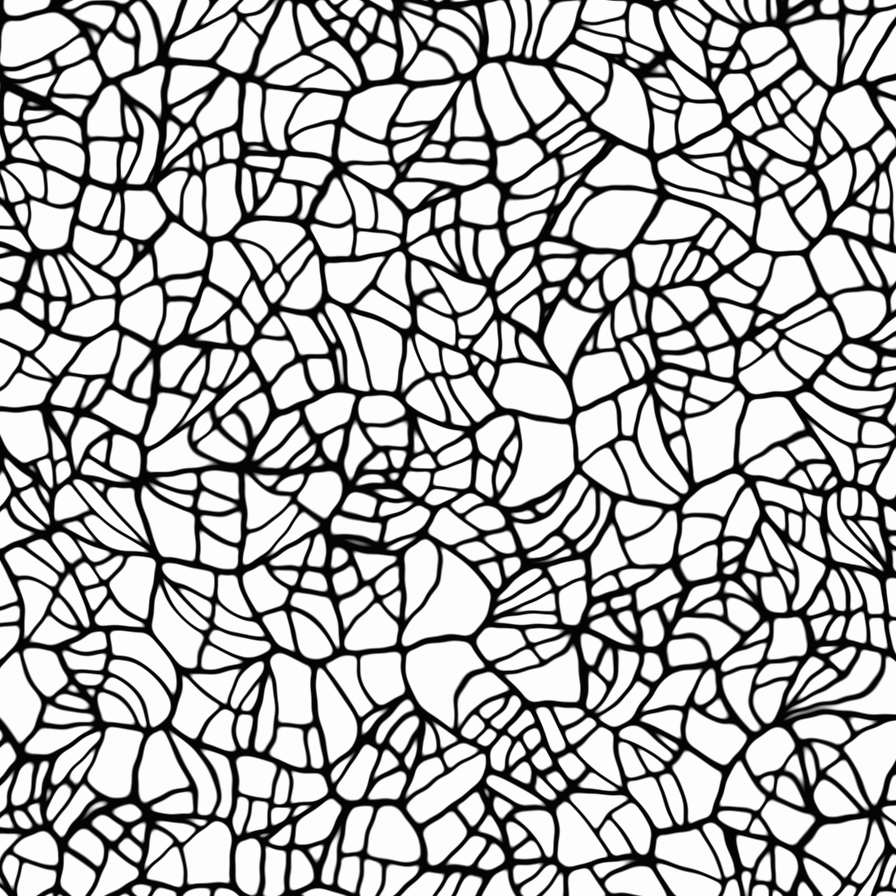
A WebGL 1 fragment shader for this pattern:

```glsl
precision highp float;
// Black crackle network on white: a warped cellular mosaic of thick cracks,
// each cell cut again by up to three generations of thinner, curved cracks.
// Smooth minima between the cracks give softly filleted junctions.

uniform vec2 u_resolution;

const vec3 PAPER = vec3(0.992);
const vec3 INK = vec3(0.015);
const float CELLS = 11.0;           // large cells across the canvas
const float JITTER = 0.78;          // irregularity of the cell sites
const float MAIN_WIDTH = 0.0064;    // widths in canvas units
const float FINE_WIDTH = 0.0047;
const float WIDTH_DRIFT = 0.0007;
const float FILLET = 0.0065;        // rounding where cracks meet
const float SOFTNESS = 0.0014;      // half width of the edge ramp
const float BEND = 1.7;             // curvature range of the fine cracks
const float STRIP_CHANCE = 0.22;    // second cut parallel to the first
const float PI = 3.14159265;

vec3 hash3(vec2 p) {
  vec3 q = vec3(dot(p, vec2(127.1, 311.7)),
                dot(p, vec2(269.5, 183.3)),
                dot(p, vec2(419.2, 371.9)));
  return fract(sin(q) * 43758.5453);
}

float smoothMin(float a, float b, float k) {
  float h = max(k - abs(a - b), 0.0) / k;
  return min(a, b) - 0.25 * h * h * k;
}

vec2 site(vec2 id) {
  return id + 0.5 + JITTER * (hash3(id).xy - 0.5);
}

// Layered sines bend the straight cell borders.
vec2 warp(vec2 p) {
  vec2 w = 0.16 * sin(1.37 * p.yx + 0.6 * p + vec2(0.4, 2.1));
  w += 0.06 * sin(3.7 * p.yx - 1.3 * p + vec2(3.3, 1.2));
  w += 0.006 * sin(17.0 * p.yx + 9.0 * p + vec2(1.7, 4.6));
  return p + w;
}

// Signed gap to the cell borders; also returns the nearest cell.
float borderGap(vec2 p, float halfWidth, out vec2 cell) {
  vec2 base = floor(p);
  float nearest = 100.0;
  for (int j = -1; j <= 1; j++) {
    for (int i = -1; i <= 1; i++) {
      vec2 id = base + vec2(float(i), float(j));
      vec2 toSite = site(id) - p;
      float d = dot(toSite, toSite);
      if (d < nearest) {
        nearest = d;
        cell = id;
      }
    }
  }
  vec2 own = site(cell) - p;
  float gap = 1.0;
  for (int j = -2; j <= 2; j++) {
    for (int i = -2; i <= 2; i++) {
      if (i == 0 && j == 0) continue;
      vec2 other = site(cell + vec2(float(i), float(j))) - p;
      float d = dot(0.5 * (own + other), normalize(other - own));
      gap = smoothMin(gap, d / CELLS - halfWidth, FILLET);
    }
  }
  return gap;
}

// Splits a cell repeatedly; every cut ends on the cracks of its parent.
float splitGap(vec2 p, vec2 cell, float halfWidth, float gap) {
  vec2 center = site(cell);
  float angle = 2.0 * PI * hash3(cell + 31.7).z;
  float key = 1.0;
  for (int level = 0; level < 3; level++) {
    vec3 rnd = hash3(cell + key * vec2(7.31, 3.17));
    float chance = level == 0 ? 1.0 : (level == 1 ? 0.92 : 0.56);
    if (rnd.x > chance) break;

    bool parallel = level == 1 && rnd.z < STRIP_CHANCE;
    angle += (parallel ? 0.0 : 0.5 * PI) + 0.7 * (rnd.y - 0.5);
    vec2 normal = vec2(cos(angle), sin(angle));
    vec2 q = p - center;
    float along = dot(q, vec2(-normal.y, normal.x));
    float bend = BEND * (fract(rnd.z * 7.0) - 0.5);
    float d = dot(q, normal) + bend * along * along;
    float slope = 2.0 * bend * along;
    float cut = abs(d) / sqrt(1.0 + slope * slope);
    gap = smoothMin(gap, cut / CELLS - halfWidth, FILLET);

    float side = d < 0.0 ? -1.0 : 1.0;
    center += side * 0.25 * normal;
    key = 2.0 * key + step(0.0, d);
  }
  return gap;
}

void main() {
  vec2 uv = gl_FragCoord.xy / min(u_resolution.x, u_resolution.y);
  vec2 p = warp(uv * CELLS + 3.0);

  // Crack width drifts slowly along the lines.
  float drift = WIDTH_DRIFT * sin(2.9 * p.x + 1.8 * sin(2.3 * p.y));
  vec2 cell;
  float gap = borderGap(p, 0.5 * (MAIN_WIDTH + drift), cell);
  gap = splitGap(p, cell, 0.5 * (FINE_WIDTH + drift), gap);

  float paper = smoothstep(-SOFTNESS, SOFTNESS, gap);
  gl_FragColor = vec4(mix(INK, PAPER, paper), 1.0);
}
```
